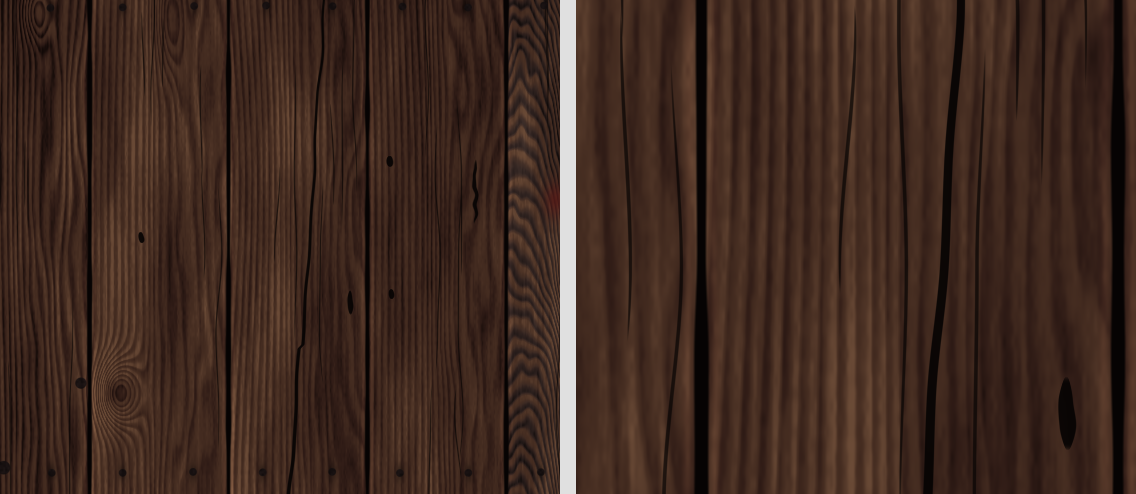
Left, the full canvas; right, a detail of the centre.
This texture is drawn by a Shadertoy shader. Its source:

```glsl
// Weathered dark brown vertical planks with grain, knots, cracks and nails.

const float PITCH = 0.248;      // plank width, in canvas widths
const float OFFSET = 0.088;     // part of the first plank cut off at the left
const vec3 SOOT = vec3(0.07, 0.035, 0.027);
const vec3 UMBER = vec3(0.185, 0.107, 0.085);
const vec3 BROWN = vec3(0.265, 0.170, 0.125);
const vec3 TAN = vec3(0.42, 0.295, 0.215);
const vec3 GAP = vec3(0.022, 0.012, 0.010);

float hash(vec2 p) {
    return fract(sin(dot(p, vec2(127.1, 311.7))) * 43758.5453);
}

float noise(vec2 p) {
    vec2 i = floor(p), f = fract(p);
    f = f * f * (3.0 - 2.0 * f);
    return mix(mix(hash(i), hash(i + vec2(1, 0)), f.x),
               mix(hash(i + vec2(0, 1)), hash(i + vec2(1, 1)), f.x), f.y);
}

float fbm(vec2 p) {
    return 0.55 * noise(p) + 0.3 * noise(p * 2.1 + 7.0) + 0.15 * noise(p * 4.3 + 19.0);
}

// Smooth bump that bends the grain around a knot
float bump(vec2 p, vec2 centre, vec2 size) {
    vec2 d = (p - centre) / size;
    return exp(-dot(d, d));
}

// Tapered vertical opening of given half length and half width
float slit(vec2 d, float len, float width, float aa) {
    float w = width * sqrt(max(0.0, 1.0 - d.y * d.y / (len * len)));
    return (1.0 - smoothstep(w - aa, w + aa, abs(d.x))) * smoothstep(0.0, width * 0.6, w);
}

float disc(vec2 d, float radius, float aa) {
    return 1.0 - smoothstep(radius - aa, radius + aa, length(d));
}

// Growth ring position: fine on the left of a plank, broad arches on the right
float grainPhase(vec2 p, float u, float id, float heart) {
    float straight = 20.0 * u - 10.0 * max(u - 0.48, 0.0);
    straight += 3.0 * noise(vec2(p.x * 5.0 + id * 7.0, p.y * 1.8));
    straight += 5.0 * heart * fbm(vec2(p.x * 13.0 + id * 3.0, p.y * 2.6));
    straight += 9.0 * bump(p, vec2(0.21, 0.18), vec2(0.036, 0.055));
    straight += 5.0 * bump(p, vec2(0.305, 0.85), vec2(0.025, 0.10));
    straight += 4.0 * bump(p, vec2(0.065, 0.86), vec2(0.025, 0.05));
    float arched = 27.0 * p.y + 75.0 * (u - 0.1) * (u - 0.1)
                 + 5.0 * fbm(vec2(p.x * 16.0, p.y * 5.0));
    return mix(straight, arched, step(3.5, id));
}

void mainImage(out vec4 fragColor, in vec2 fragCoord) {
    vec2 p = fragCoord / iResolution.x;
    float top = iResolution.y / iResolution.x;
    float aa = 0.8 / iResolution.x;
    float column = (p.x + OFFSET) / PITCH;
    float id = floor(column), u = fract(column);
    float heart = smoothstep(0.38, 0.65, u);
    float lastPlank = step(3.5, id);

    // Grain: rings, broad stains and fine fibres
    float ring = fract(grainPhase(p, u, id, heart));
    float band = smoothstep(0.0, 0.6, ring) * (1.0 - smoothstep(0.72, 1.0, ring));
    float stain = fbm(vec2(p.x * 16.0 + id * 11.0, p.y * 3.0));
    float fibre = noise(vec2(p.x * 330.0, p.y * 16.0)) - 0.5;
    float speck = noise(p * vec2(420.0, 130.0)) - 0.5;
    float contrast = mix(0.30, 0.10 + 0.28 * stain, heart);
    contrast += 0.12 * max(lastPlank, 1.0 - min(id, 1.0));
    float tone = 0.52 + contrast * (band - 0.5) + 0.65 * (stain - 0.5);
    tone += 0.17 * fibre + 0.10 * speck - 0.10 * heart - 0.06 * lastPlank;
    tone += 0.12 * (hash(vec2(id, 4.0)) - 0.5);
    tone -= 0.10 * smoothstep(0.6, 1.0, p.y / top);
    tone -= 0.45 * bump(p, vec2(0.21, 0.18), vec2(0.017, 0.02));

    vec3 color = mix(SOOT, UMBER, smoothstep(0.0, 0.32, tone));
    color = mix(color, BROWN, smoothstep(0.26, 0.56, tone));
    color = mix(color, TAN, smoothstep(0.52, 0.95, tone));
    color = mix(color, color.r * vec3(0.85, 0.72, 0.72), lastPlank * (1.0 - band) * 0.6);
    color = mix(color, vec3(0.34, 0.09, 0.08), 0.7 * bump(p, vec2(0.992, 0.525), vec2(0.018, 0.03)));

    // Hair cracks scattered over each plank
    float dark = 0.0;
    for (int i = 0; i < 6; i++) {
        vec2 seed = vec2(id, float(i) + 2.0);
        float x = mix(0.3, 0.95, hash(seed)) * PITCH;
        float wander = 0.018 * (noise(vec2(p.y * 7.0, hash(seed) * 90.0)) - 0.5);
        vec2 d = vec2(u * PITCH - x + wander, p.y - top * hash(seed + 31.0));
        dark = max(dark, 0.75 * slit(d, mix(0.06, 0.3, hash(seed + 57.0)), 0.0011, aa));
    }

    // Long split through the middle plank, with a small step
    float split = 0.518 + 0.064 * p.y + 0.006 * smoothstep(0.258, 0.268, p.y)
                + 0.006 * (noise(vec2(p.y * 14.0, 3.0)) - 0.5);
    dark = max(dark, slit(vec2(p.x - split, 0.0), 1.0, mix(0.0032, 0.0020, p.y / top), aa));

    // Gouges
    float rough = 0.006 * (noise(p * 60.0) - 0.5);
    dark = max(dark, slit(p - vec2(0.849 + rough, 0.54), 0.058, 0.0036, aa));
    dark = max(dark, slit(p - vec2(0.626 + rough, 0.342), 0.022, 0.005, aa));
    dark = max(dark, slit(p - vec2(0.698 + rough, 0.594), 0.010, 0.006, aa));
    dark = max(dark, slit(p - vec2(0.698 + rough, 0.357), 0.009, 0.005, aa));
    dark = max(dark, slit(p - vec2(0.252 + rough, 0.458), 0.010, 0.005, aa));
    color = mix(color, GAP, 0.92 * dark);

    // Two nails at each end of every plank, and two larger stray ones
    float nails = max(disc(p - vec2(0.1445, 0.198), 0.010, aa), disc(p - vec2(0.0065, 0.047), 0.012, aa));
    float halo = 0.0;
    for (int i = 0; i < 4; i++) {
        float side = float(i % 2), end = float(i / 2);
        float jitter = 0.012 * (hash(vec2(id, float(i))) - 0.5);
        vec2 d = vec2(u * PITCH - mix(0.25, 0.74, side) * PITCH - jitter,
                      p.y - mix(0.039, top - 0.012, end) - 0.4 * jitter);
        nails = max(nails, disc(d, 0.0068, aa));
        halo = max(halo, bump(d, vec2(0.0), vec2(0.007, 0.016)));
    }
    color *= 1.0 - 0.35 * halo;
    color = mix(color, vec3(0.075, 0.055, 0.058) * (0.7 + 0.6 * noise(p * 260.0)), 0.9 * nails);

    // Worn plank edges and the gaps between planks
    float edge = min(u, 1.0 - u) * PITCH - 0.0025 * (noise(vec2(p.y * 16.0, floor(column + 0.5))) - 0.5);
    color *= 1.0 + 0.22 * bump(vec2(edge, 0.0), vec2(0.008, 0.0), vec2(0.003, 1.0));
    color = mix(GAP, color, smoothstep(0.0032 - aa, 0.0042 + aa, edge));
    fragColor = vec4(color, 1.0);
}
```
